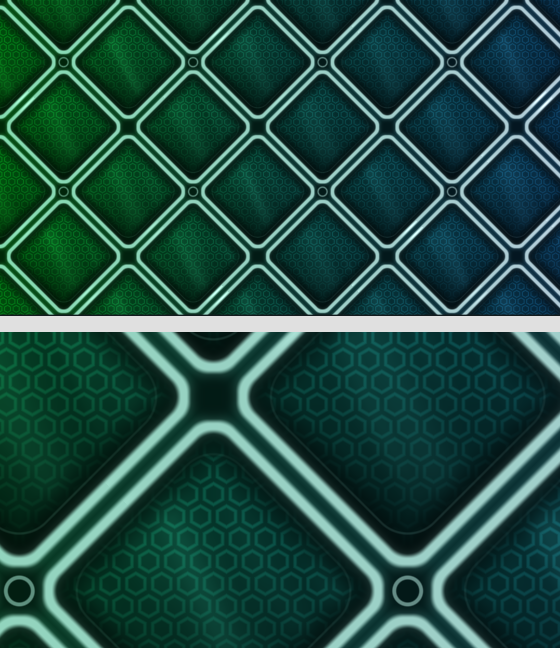
Top, the full canvas; bottom, a detail of the centre.
This pattern is drawn by a Shadertoy shader. Its source:

```glsl
const vec2 NODE_ORIGIN = vec2(0.2014, 0.8032);
const float PERIOD = 0.4097;      // spacing of ringed nodes, in canvas heights
const float HEX_COLUMNS = 15.0;   // hexagons per period

vec2 hashGradient(vec2 cell) {
    vec2 h = vec2(dot(cell, vec2(127.1, 311.7)), dot(cell, vec2(269.5, 183.3)));
    return 2.0 * fract(sin(h) * 43758.55) - 1.0;
}

float gradientNoise(vec2 p) {
    vec2 i = floor(p), f = fract(p);
    vec2 u = f * f * f * (f * (f * 6.0 - 15.0) + 10.0);
    vec2 e = vec2(1.0, 0.0);
    float low = mix(dot(hashGradient(i), f),
                    dot(hashGradient(i + e.xy), f - e.xy), u.x);
    float high = mix(dot(hashGradient(i + e.yx), f - e.yx),
                     dot(hashGradient(i + e.xx), f - e.xx), u.x);
    return mix(low, high, u.y);
}

float smoothMax(float a, float b, float k) {
    float h = max(k - abs(a - b), 0.0) / k;
    return max(a, b) + h * h * k * 0.25;
}

// Square with its corners cut at a given distance from the cell corner
float chamferedSquare(vec2 p, float inset, float cornerGap) {
    vec2 a = abs(p);
    float sides = max(a.x, a.y) - (0.5 - inset);
    float cuts = (a.x + a.y - 1.0) * 0.7071 + cornerGap;
    return smoothMax(sides, cuts, 0.025);
}

float roundedSquare(vec2 p, float halfSize, float radius) {
    vec2 a = abs(p) - halfSize + radius;
    return length(max(a, 0.0)) + min(max(a.x, a.y), 0.0) - radius;
}

// Hexagonal radius within a pointy-topped honeycomb: 0 at centre, 0.5 at edge
float hexRadius(vec2 p) {
    vec2 s = vec2(1.0, 1.7321);
    vec2 a = mod(p, s) - 0.5 * s;
    vec2 b = mod(p - 0.5 * s, s) - 0.5 * s;
    vec2 g = abs(dot(a, a) < dot(b, b) ? a : b);
    return max(g.x, dot(g, vec2(0.5, 0.866)));
}

float stroke(float dist, float halfWidth, float blur) {
    return 1.0 - smoothstep(halfWidth - blur, halfWidth + blur, abs(dist));
}

vec3 threeStops(vec3 a, vec3 b, vec3 c, float t) {
    return mix(mix(a, b, min(2.0 * t, 1.0)), c, max(2.0 * t - 1.0, 0.0));
}

// Slanted soft reflections, different in each pane
float paneSheen(vec2 local, vec2 id) {
    float across = local.x + 0.45 * local.y;
    float grain = gradientNoise(vec2(across * 5.0, local.y * 0.8) + id * 7.3);
    float band = exp(-pow((across + 0.06) / 0.17, 2.0));
    float fade = 1.0 - smoothstep(0.25, 0.8, abs(local.y));
    return fade * (0.55 * band + 0.7 * max(grain, 0.0));
}

void mainImage(out vec4 fragColor, in vec2 fragCoord) {
    vec2 uv = fragCoord / iResolution.y;
    float across = fragCoord.x / iResolution.x;
    vec2 p = (uv - NODE_ORIGIN) / PERIOD;

    // Diagonal lattice: nodes on integers, panes between them
    vec2 q = vec2(p.x + p.y, p.x - p.y);
    vec2 id = floor(q);
    vec2 f = q - id - 0.5;
    vec2 local = vec2(f.x + f.y, f.x - f.y);
    float pixel = 1.0 / (iResolution.y * PERIOD * 0.7071);

    vec3 base = threeStops(vec3(0.0, 0.31, 0.05), vec3(0.02, 0.20, 0.175),
                           vec3(0.03, 0.17, 0.27), across);
    vec3 neon = threeStops(vec3(0.52, 0.86, 0.69), vec3(0.60, 0.82, 0.77),
                           vec3(0.70, 0.80, 0.85), across);

    float frame = chamferedSquare(f, 0.046, 0.108);
    float inside = smoothstep(pixel, -pixel, frame);
    float depth = smoothstep(0.02, 0.17, -frame);

    // Shaded pane with honeycomb and reflections
    float lift = smoothstep(-0.85, 0.4, local.y);
    vec3 pane = base * mix(0.42, 1.0, depth) * mix(0.6, 1.05, lift);
    float hexPixel = HEX_COLUMNS / (iResolution.y * PERIOD);
    float hexes = stroke(hexRadius(p * HEX_COLUMNS) - 0.35, 0.06, 0.03 + 0.5 * hexPixel);
    pane += (base + 0.02) * (hexes - 0.2) * 0.6 * depth * mix(0.2, 1.0, lift);
    pane += (0.35 * base + 0.06 * neon) * paneSheen(local, id) * depth;
    float innerLine = roundedSquare(f, 0.392, 0.136);
    pane += neon * 0.13 * stroke(innerLine, 0.004, pixel) * mix(0.4, 1.0, 1.0 - lift);

    // Channels between frames, darkest at the nodes
    vec2 node = floor(q + 0.5);
    float nodeDist = length(q - node);
    vec3 channel = base * mix(0.5, 0.85, smoothstep(0.04, 0.16, nodeDist));
    vec3 color = mix(channel, pane, inside);

    // Rings on alternate nodes
    float ringed = 1.0 - mod(node.x + node.y, 2.0);
    color = mix(color, neon * 0.85, 0.75 * ringed * stroke(nodeDist - 0.049, 0.007, pixel));

    // Bright frames with a halo and glints on the rising sides
    color += neon * 0.2 * exp(-pow(frame / 0.034, 2.0));
    color = mix(color, neon, stroke(frame, 0.019, max(0.011, 0.75 * pixel)));
    float rising = step(abs(f.x), abs(f.y));
    float glint = exp(-pow((f.x + 0.1) / 0.12, 2.0));
    glint *= smoothstep(-0.2, 0.4, gradientNoise(node * 0.73 + 0.4));
    color += 0.3 * rising * glint * stroke(frame, 0.008, 0.01);

    // Dark lower border
    float border = 1.0 - smoothstep(0.003, 0.006, uv.y);
    color = mix(color, vec3(0.08, 0.11, 0.12), border);
    fragColor = vec4(clamp(color, 0.0, 1.0), 1.0);
}
```
